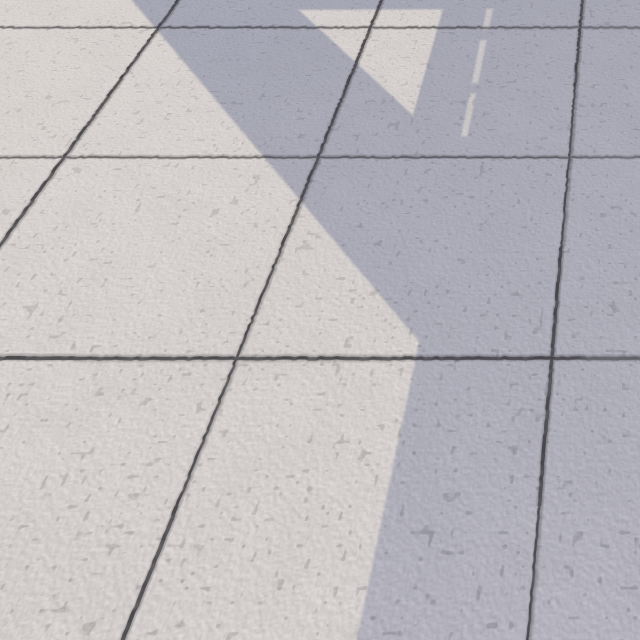
This texture is drawn by a WebGL 2 fragment shader. Its source:

```glsl
#version 300 es
precision highp float;
// Pale concrete paving seen in perspective, half in sunlight and half in shade.
// Tile coordinates come from a projected grid; the light is cut out by
// half-planes, and the stone grain is noise laid in tile space.

#define SUN_COLOR vec3(0.825, 0.806, 0.800)
#define SHADE_FAR vec3(0.648, 0.652, 0.702)
#define SHADE_NEAR vec3(0.704, 0.700, 0.742)
#define JOINT_COLOR vec3(0.25, 0.24, 0.26)
#define ROW_HORIZON 0.9057
#define ROW_STEP 0.1859
#define GRAIN_SCALE 88.0
#define RELIEF 0.105
#define PIT_DEPTH 0.13
#define PENUMBRA 0.0035

uniform vec2 u_resolution;
out vec4 fragColor;

float hash(vec2 p) {
  vec3 q = fract(vec3(p.xyx) * 0.1031);
  q += dot(q, q.yzx + 33.33);
  return fract((q.x + q.y) * q.z);
}

float noise(vec2 p) {
  vec2 i = floor(p), f = fract(p);
  f = f * f * (3.0 - 2.0 * f);
  return mix(mix(hash(i), hash(i + vec2(1, 0)), f.x),
             mix(hash(i + vec2(0, 1)), hash(i + vec2(1, 1)), f.x), f.y);
}

float grain(vec2 p) {
  return 0.6 * noise(p) + 0.4 * noise(p * 1.9 + 17.0);
}

// Signed distance to the line a-b, positive on its right when y points down.
float halfPlane(vec2 p, vec2 a, vec2 b) {
  vec2 d = normalize(b - a);
  return d.y * (p.x - a.x) - d.x * (p.y - a.y);
}

float soften(float d, float w) {
  return smoothstep(w, -w, d);
}

// Sunlit area: the large wedge, a small triangle and a broken sliver.
float sunlight(vec2 p) {
  float wedge = max(halfPlane(p, vec2(0.2057, 0.0), vec2(0.655, 0.534)),
                    halfPlane(p, vec2(0.655, 0.534), vec2(0.557, 1.0)));
  vec2 a = vec2(0.467, 0.0155), b = vec2(0.692, 0.0145), c = vec2(0.645, 0.180);
  float triangle = max(halfPlane(p, a, b),
                       max(halfPlane(p, b, c), halfPlane(p, c, a)));
  float sliver = abs(p.x - 0.768 + 0.2 * p.y) - 0.0048;
  float dash = abs(mod(p.y - 0.0547, 0.0833) - 0.0417) - 0.0335;
  float ends = max(0.014 - p.y, p.y - 0.219);
  sliver = max(sliver, max(dash, ends));
  float light = soften(wedge, PENUMBRA);
  light = max(light, soften(triangle, PENUMBRA * 0.8));
  return max(light, 0.75 * soften(sliver, PENUMBRA * 0.8));
}

void main() {
  vec2 uv = gl_FragCoord.xy / u_resolution;
  vec2 p = vec2(uv.x, 1.0 - uv.y);
  float px = 1.0 / min(u_resolution.x, u_resolution.y);

  // Projected tile coordinates.
  float span = 0.3138 + 0.319 * p.y;
  float depth = p.y + ROW_HORIZON;
  vec2 tile = vec2((p.x - 0.910 + 0.0855 * p.y) / span,
                   (1.0541 - 1.0 / depth) / ROW_STEP);
  tile.x += 0.012 * step(tile.x, -1.5);
  vec2 joint = floor(tile + 0.5);

  // Distances across the two joint directions, with chipped edges.
  float slope = 0.319 * joint.x - 0.0855;
  vec2 d = (tile - joint) * vec2(span * inversesqrt(1.0 + slope * slope),
                                 ROW_STEP * depth * depth);
  vec2 along = vec2(noise(vec2(tile.y * 60.0, joint.x * 9.0)),
                    noise(vec2(tile.x * 60.0, joint.y * 9.0 + 40.0)));
  d += (along - 0.5) * 0.0018;
  vec2 halfWidth = vec2(0.0017 + 0.0009 * p.y, 0.0010 + 0.0048 * p.y * p.y);
  halfWidth *= 0.7 + 0.6 * along.yx;

  // Light and base tone.
  float light = sunlight(p);
  float nearness = clamp(0.85 * p.y + 0.25 * (p.x - 0.5), 0.0, 1.0);
  vec3 shade = mix(SHADE_FAR, SHADE_NEAR, nearness);
  vec3 sun = SUN_COLOR + vec3(0.022, 0.018, 0.012) * (1.0 - p.y) * (1.0 - p.x);
  vec3 color = mix(shade, sun, light);

  // Grain: small relief lit from one side, blotches and scattered pits.
  vec2 g = (tile + 8.0) * GRAIN_SCALE;
  float relief = grain(g) - grain(g + vec2(0.45, -0.55));
  float blotch = noise(g * 0.11) - 0.5;
  float pit = smoothstep(0.79, 0.94, noise(g * 0.62 + 51.0));
  float fade = 0.55 + 0.45 * p.y;
  color *= 1.0 + fade * (RELIEF * relief + 0.04 * (grain(g * 1.3 + 9.0) - 0.5));
  color *= 1.0 + 0.018 * blotch - PIT_DEPTH * pit * fade;

  // Joints: a soft worn border, then a broken dark core.
  vec2 border = smoothstep(halfWidth * 2.6 + px, halfWidth * 0.5,
                           abs(d + vec2(-0.0012, 0.0015 * p.y)));
  vec2 core = smoothstep(halfWidth + px * 0.7, halfWidth - px * 0.7, abs(d));
  vec2 strength = mix(vec2(0.68), vec2(1.0), along);
  strength.y *= mix(0.68, 1.0, smoothstep(0.3, 0.5, p.y));
  strength.y *= 1.0 - 0.4 * smoothstep(0.88, 0.93, p.x);
  color *= 1.0 - 0.24 * max(border.x, border.y);
  vec2 dark = core * strength;
  color = mix(color, JOINT_COLOR, 0.9 * max(dark.x, dark.y));

  fragColor = vec4(color, 1.0);
}
```
